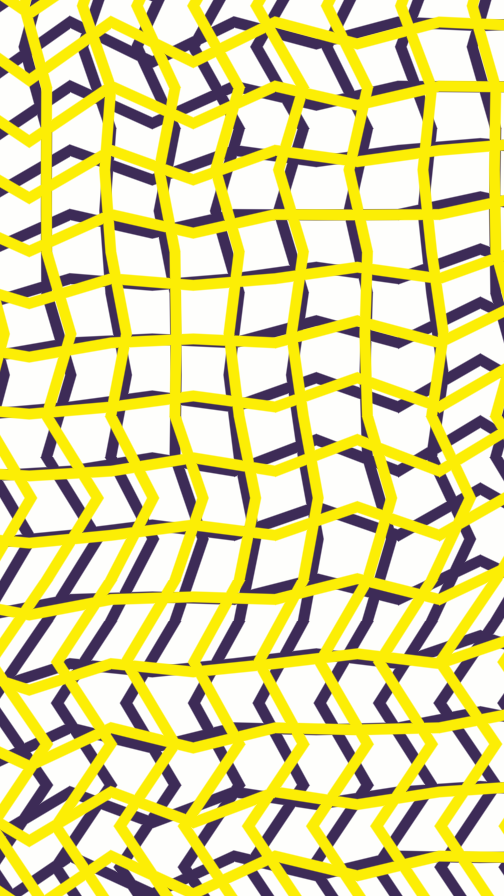
This pattern is drawn by a Shadertoy shader. Its source:

```glsl
// Draws a warped net of yellow zigzag strands over a shifted purple copy on white.

const float TAU = 6.2831853;
const float SPACING = 0.1273;      // gap between strands, in canvas widths
const float FOLD = 0.3255;         // length of one zigzag bump
const float HALF_WIDTH = 0.0108;   // half the stroke width
const vec2 FIRST_STRAND = vec2(0.0926, 0.171);
const vec2 FIRST_BUMP = vec2(0.058, 0.0116);

const vec3 PAPER = vec3(0.995, 0.995, 0.99);
const vec3 YELLOW = vec3(0.99, 0.935, 0.02);
const vec3 PURPLE = vec3(0.24, 0.17, 0.34);

// Mean sideways push and its change across the canvas, per bump going down
const vec2 SWAY[6] = vec2[6](
    vec2(-0.069, -0.025), vec2(-0.025, -0.025), vec2(0.012, -0.037),
    vec2(0.065, -0.037), vec2(-0.100, 0.012), vec2(-0.109, 0.0));

// Bump height of an upright strand resting at x
float uprightBump(float bump, float x) {
    vec2 sway = SWAY[int(clamp(bump, 0.0, 5.0))];
    return sway.x + sway.y * cos(TAU * (x - 0.556));
}

// Bump height of a level strand resting at y (positive is down)
float levelBump(float bump, float y) {
    return 0.0625 - 0.036 * bump - 0.053 * cos(TAU * (y - 0.926) / 1.778);
}

// Distance to the nearest strand; p is (position along, position across)
float strandDistance(vec2 p, float firstBump, float firstStrand, bool upright) {
    float t = (p.x - firstBump) / FOLD;
    float bump = floor(t + 0.5);
    float ramp = 1.0 - 2.0 * abs(t - bump);
    float nearest = floor((p.y - firstStrand) / SPACING + 0.5);
    float d = 1.0;
    for (float i = -2.0; i <= 2.0; i++) {
        float rest = firstStrand + (nearest + i) * SPACING;
        float height = upright ? uprightBump(bump, rest) : levelBump(bump, rest);
        float slope = 2.0 * height / FOLD;
        d = min(d, abs(p.y - rest - height * ramp) * inversesqrt(1.0 + slope * slope));
    }
    return d;
}

// Both strand families, each slid along its own direction
float netDistance(vec2 p, vec2 slide) {
    float upright = strandDistance(vec2(p.y - slide.y, p.x), FIRST_BUMP.y, FIRST_STRAND.x, true);
    float level = strandDistance(vec2(p.x - slide.x, p.y), FIRST_BUMP.x, FIRST_STRAND.y, false);
    return min(upright, level);
}

float strokeMask(float d, float soft) {
    return 1.0 - smoothstep(-soft, soft, d - HALF_WIDTH);
}

void mainImage(out vec4 fragColor, in vec2 fragCoord) {
    // Canvas width is 1, y runs down from the top edge
    vec2 p = vec2(fragCoord.x, iResolution.y - fragCoord.y) / iResolution.x;
    float soft = 0.9 / iResolution.x;
    vec2 slide = vec2(-0.25, 0.25) * FOLD;

    vec3 color = mix(PAPER, PURPLE, strokeMask(netDistance(p, slide), soft));
    color = mix(color, YELLOW, strokeMask(netDistance(p, vec2(0.0)), soft));
    fragColor = vec4(color, 1.0);
}
```
